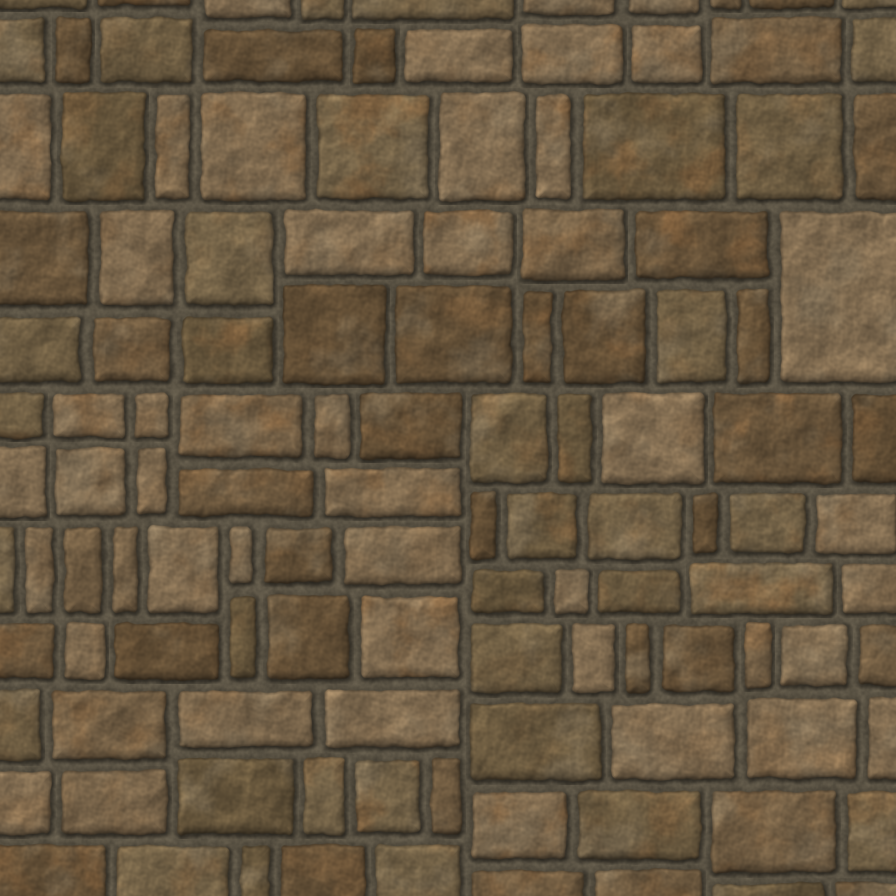
Give the GLSL for this texture, as a WebGL 1 fragment shader.

```glsl
precision highp float;
uniform vec2 u_resolution;

// Layout, in canvas units
const float BAND_HEIGHT = 0.25;
const float BLOCK_WIDTH = 0.40;
const float COURSE_HEIGHT = 0.135;
const float STONE_WIDTH = 0.20;
const float GAP_MIN = 0.0045;
const float GAP_MAX = 0.0080;
const float CORNER = 0.005;
const float EDGE_WOBBLE = 0.0024;
const float BEVEL = 0.013;

// Light and surface
const vec2 LIGHT = vec2(-0.5, 0.86);
const float RELIEF_STEP = 0.002;
const float RELIEF_GAIN = 0.65;
const float MOTTLE_GAIN = 0.24;
const float STREAK_GAIN = 0.05;

const vec3 BROWN = vec3(0.37, 0.295, 0.200);
const vec3 TAN = vec3(0.495, 0.415, 0.310);
const vec3 RUST = vec3(0.51, 0.375, 0.235);
const vec3 OLIVE = vec3(0.41, 0.355, 0.250);
const vec3 PALE = vec3(0.49, 0.435, 0.345);
const vec3 MORTAR = vec3(0.365, 0.335, 0.275);

float hash(vec2 p) {
  vec3 q = fract(p.xyx * vec3(0.1031, 0.1030, 0.0973));
  q += dot(q, q.yzx + 33.33);
  return fract((q.x + q.y) * q.z);
}

vec2 gradient(vec2 cell) {
  float angle = 6.2832 * hash(cell);
  return vec2(cos(angle), sin(angle));
}

float noise(vec2 p) {
  vec2 i = floor(p), f = p - i;
  vec2 u = f * f * f * (f * (f * 6.0 - 15.0) + 10.0);
  vec2 e = vec2(1.0, 0.0);
  float low = mix(dot(gradient(i), f), dot(gradient(i + e), f - e), u.x);
  float high = mix(dot(gradient(i + e.yx), f - e.yx), dot(gradient(i + 1.0), f - 1.0), u.x);
  return 1.4 * mix(low, high, u.y);
}

float fbm(vec2 p) {
  float sum = 0.0, gain = 0.5;
  for (int i = 0; i < 4; i++) {
    sum += gain * noise(p);
    p = mat2(1.6, 1.2, -1.2, 1.6) * p + 17.3;
    gain *= 0.5;
  }
  return sum;
}

// Chiselled face: rough grain plus a few broken ridges
float relief(vec2 p) {
  return fbm(p * 26.0) - 0.6 * abs(noise(p * 15.0 + 8.0));
}

float roundedBox(vec2 p, vec2 halfSize) {
  vec2 q = abs(p) - halfSize + CORNER;
  return length(max(q, 0.0)) + min(max(q.x, q.y), 0.0) - CORNER;
}

// Cuts the wall into bands, blocks, courses and stones around p
void findStone(vec2 p, out vec2 lo, out vec2 hi) {
  lo = vec2(-0.06);
  hi = vec2(1.06);
  for (int i = 0; i < 13; i++) {
    vec2 size = hi - lo;
    vec2 seed = (lo + hi) * 91.7 + size * 37.1;
    float chance = hash(seed);
    float cut = mix(0.40, 0.60, hash(seed + 5.3));
    bool rows = false;
    if (size.y > BAND_HEIGHT) {
      rows = !(size.x > 0.9 && size.y < 0.7 && lo.y < 0.0);
    } else if (size.x <= BLOCK_WIDTH) {
      if (size.y > COURSE_HEIGHT) {
        if (size.x < STONE_WIDTH && chance < 0.6) break;
        rows = true;
      } else if (size.x <= STONE_WIDTH) {
        if (size.x < 0.125 || chance > 0.45) break;
        cut = chance < 0.22 ? 0.30 : 0.66;
      }
    }
    vec2 middle = mix(lo, hi, cut);
    if (rows) {
      if (p.y < middle.y) hi.y = middle.y; else lo.y = middle.y;
    } else {
      if (p.x < middle.x) hi.x = middle.x; else lo.x = middle.x;
    }
  }
}

void main() {
  vec2 p = gl_FragCoord.xy / u_resolution;
  float pixel = 1.0 / u_resolution.y;
  vec2 lo, hi;
  findStone(p, lo, hi);
  vec2 center = 0.5 * (lo + hi);
  vec2 seed = center * 97.0;

  // Stone outline
  vec2 wobble = vec2(noise(p * 32.0), noise(p * 32.0 + 40.0)) + 0.5 * noise(p * 95.0);
  vec2 local = p - center + EDGE_WOBBLE * wobble;
  vec2 halfSize = 0.5 * (hi - lo) - mix(GAP_MIN, GAP_MAX, hash(seed + 2.0));
  float dist = roundedBox(local, halfSize);
  float facing = (roundedBox(local + LIGHT * 0.003, halfSize)
                - roundedBox(local - LIGHT * 0.003, halfSize)) / 0.006;

  // Stone colour, with rust, pale patches and tooling streaks
  vec2 face = p + floor(seed) * 0.37;
  float mottle = fbm(face * 24.0 + 3.0);
  vec3 stone = mix(BROWN, TAN, smoothstep(0.05, 0.75, hash(seed + 1.0)));
  stone = mix(stone, OLIVE, 0.6 * step(0.68, hash(seed + 9.0)));
  stone = mix(stone, RUST, 0.65 * hash(seed + 4.0) * smoothstep(-0.05, 0.4, fbm(face * 17.0 + 30.0)));
  stone = mix(stone, PALE, 0.5 * smoothstep(0.0, 0.4, fbm(face * 13.0 + 60.0)));
  stone *= 1.0 + MOTTLE_GAIN * mottle + STREAK_GAIN * noise(face * vec2(130.0, 24.0))
         + 0.06 * noise(face * 210.0);

  // Relief, bevel and dark rim
  float slope = relief(face + LIGHT * RELIEF_STEP) - relief(face - LIGHT * RELIEF_STEP);
  stone *= 1.0 - RELIEF_GAIN * slope;
  float bevel = smoothstep(-BEVEL * (1.0 + 0.8 * mottle), 0.0, dist);
  stone *= 1.0 + bevel * (facing > 0.0 ? 0.14 : 0.36) * facing;
  stone *= 1.0 - 0.30 * smoothstep(-0.004, 0.001, dist);

  // Mortar, shaded by the stones above and beside it
  vec3 mortar = MORTAR * (1.0 + 0.22 * fbm(p * 70.0) + 0.08 * noise(p * 230.0));
  float shade = 1.0 - smoothstep(0.0, 0.007, dist);
  mortar *= 1.0 - shade * (0.30 - 0.20 * facing);

  vec3 color = mix(stone, mortar, smoothstep(-pixel, pixel, dist));
  gl_FragColor = vec4(color, 1.0);
}
```
